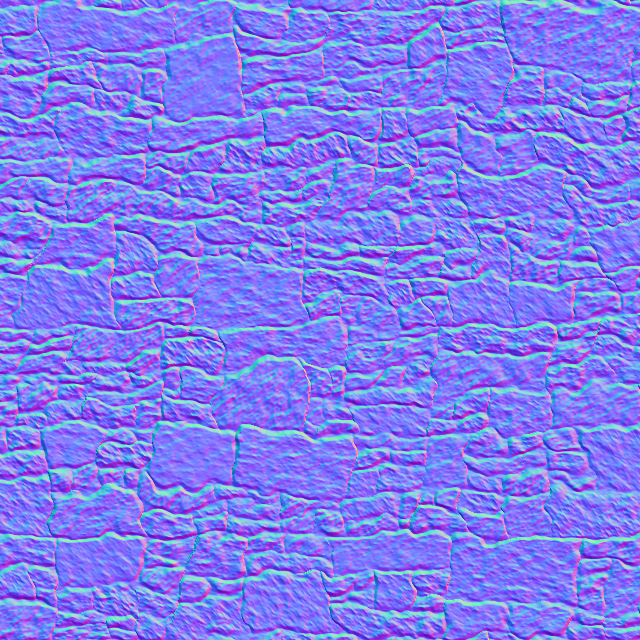
Write a Shadertoy shader that draws this texture map.

```glsl
struct Stone {
    float edge;   // distance to the nearest joint
    vec2 center;
    vec2 size;
    float key;    // random identity
};

float hash(vec2 p) {
    vec3 q = fract(vec3(p.xyx) * 0.1031);
    q += dot(q, q.yzx + 33.33);
    return fract((q.x + q.y) * q.z);
}

float noise(vec2 p) {
    vec2 i = floor(p), f = fract(p);
    f = f * f * f * (f * (f * 6.0 - 15.0) + 10.0);
    float low = mix(hash(i), hash(i + vec2(1, 0)), f.x);
    float high = mix(hash(i + vec2(0, 1)), hash(i + vec2(1, 1)), f.x);
    return mix(low, high, f.y);
}

vec2 wobble(vec2 p, float frequency, float amount) {
    vec2 q = p * frequency;
    return amount * (vec2(noise(q + 5.3), noise(q + 91.7)) - 0.5);
}

// Smooth minimum, rounds the corners of the stones
float roundMin(float a, float b, float radius) {
    float h = max(radius - abs(a - b), 0.0) / radius;
    return min(a, b) - 0.25 * h * h * radius;
}

// Flaky grain: leaning bumps make the upper faces steeper than the lower ones
float grain(vec2 p) {
    float sum = 0.0, amount = 1.0;
    for (int i = 0; i < 3; i++) {
        float lean = noise(p);
        sum += amount * (noise(p - vec2(0.0, 0.6 * lean)) - 0.5);
        p = mat2(0.96, 0.28, -0.28, 0.96) * p * 1.9 + 19.1;
        amount *= 0.55;
    }
    return sum;
}

// Staggered blocks, each cut again and again by slightly slanted lines
Stone layStone(vec2 p, vec2 block) {
    float row = floor(p.y / block.y);
    float shift = hash(vec2(row, 3.0)) * block.x;
    float column = floor((p.x + shift) / block.x);
    vec2 lo = vec2(column * block.x - shift, row * block.y);
    vec2 hi = lo + block;
    vec2 gap = min(p - lo, hi - p);
    const float corner = 0.011;
    float edge = roundMin(gap.x + 0.003, gap.y, corner);
    float key = floor(999.0 * hash(vec2(column, row) + 17.0));

    for (int i = 0; i < 6; i++) {
        vec2 size = hi - lo, mid = 0.5 * (lo + hi);
        bool whole = i > 1 && hash(vec2(key, 1.0)) < 0.32;
        bool upright = size.x > size.y * mix(1.0, 3.6, hash(vec2(key, 2.0)));
        bool tiny = upright ? size.x < 0.075 : size.y < 0.042;
        if (whole || tiny) break;

        vec2 cut = mix(lo, hi, mix(0.3, 0.7, hash(vec2(key, 3.0))));
        float slant = hash(vec2(key, 4.0)) - 0.5;
        float side = upright ? p.x - cut.x + 0.7 * slant * (p.y - mid.y)
                             : p.y - cut.y + 0.3 * slant * (p.x - mid.x);
        // Upright joints are less deep
        float shallow = upright ? mix(0.0015, 0.005, hash(vec2(key, 5.0))) : 0.0;
        edge = roundMin(edge, abs(side) + shallow, corner);
        if (upright) {
            if (side < 0.0) hi.x = cut.x; else lo.x = cut.x;
        } else {
            if (side < 0.0) hi.y = cut.y; else lo.y = cut.y;
        }
        key = floor(999.0 * hash(vec2(key, float(i) + (side < 0.0 ? 10.0 : 30.0))));
    }
    return Stone(edge, 0.5 * (lo + hi), hi - lo, key);
}

float wallHeight(vec2 p) {
    vec2 bent = p + wobble(p, 12.0, 0.032) + wobble(p, 37.0, 0.014) + wobble(p, 90.0, 0.004);
    Stone stone = layStone(bent, vec2(0.31, 0.165));

    // Chipped outline and rounded rim
    float chips = 0.006 * (noise(p * vec2(60.0, 85.0)) - 0.4);
    float body = smoothstep(-0.0005, 0.0082, stone.edge + chips);

    // Every stone has its own grain direction, roughness and tilt
    float angle = 1.5 * (hash(vec2(stone.key, 7.0)) - 0.5);
    mat2 turn = mat2(cos(angle), -sin(angle), sin(angle), cos(angle));
    float rough = mix(0.6, 1.15, hash(vec2(stone.key, 8.0)));
    rough *= mix(1.35, 0.85, smoothstep(0.03, 0.09, stone.size.y));
    vec2 tilt = vec2(0.05 * (hash(vec2(stone.key, 9.0)) - 0.5),
                     0.03 + 0.05 * hash(vec2(stone.key, 10.0)));

    float face = mix(0.004, 0.0085, hash(vec2(stone.key, 11.0)));
    face += dot(tilt, bent - stone.center);
    face += 0.0052 * rough * grain(turn * p * vec2(56.0, 86.0) + stone.key);
    float mortar = 0.004 * grain(p * vec2(50.0, 85.0));
    return mix(mortar, face, body);
}

vec3 surfaceNormal(vec2 p, float reach) {
    vec2 e = vec2(reach, 0.0);
    vec2 slope = vec2(wallHeight(p + e.xy) - wallHeight(p - e.xy),
                      wallHeight(p + e.yx) - wallHeight(p - e.yx)) / (2.0 * reach);
    return normalize(vec3(-slope, 1.0));
}

void mainImage(out vec4 fragColor, in vec2 fragCoord) {
    vec2 p = fragCoord / iResolution.y;
    fragColor = vec4(0.5 + 0.5 * surfaceNormal(p, 0.0013), 1.0);
}
```
